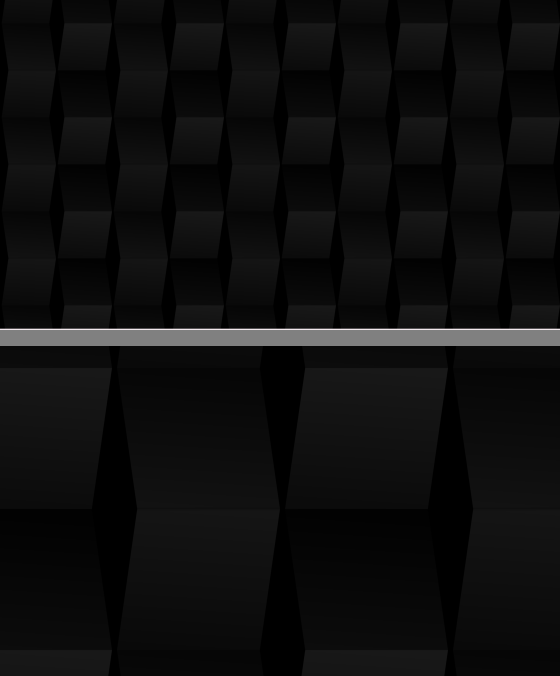
Top: the whole. Bottom: its middle third, enlarged.
A WebGL 1 fragment shader for this pattern:

```glsl
precision highp float;

uniform vec2 u_resolution;

#define COLUMNS 10.0
#define ROWS 3.51
#define ROW_PHASE 0.748
#define STRIP_WIDTH 0.85
#define LEFT_NEAR 0.15
#define LEFT_FAR 0.03
#define SEAM_WIDTH 0.006
#define SEAM_DEPTH 0.012
#define TILT 0.08
#define BORDER_HEIGHT 0.004
#define BORDER_COLOUR vec3(0.95, 0.91, 0.93)

// Grey of one face, running from its top edge to its bottom edge.
float faceGrey(float top, float bottom, float along) {
    return mix(top, bottom, clamp(along, 0.0, 1.0));
}

// Coverage of a folded strip whose edges lean left and right in turn.
float stripCoverage(float x, float fold, float pixel) {
    float left = mix(LEFT_FAR, LEFT_NEAR, fold);
    float inside = 0.5 * STRIP_WIDTH - abs(x - left - 0.5 * STRIP_WIDTH);
    return smoothstep(-0.7 * pixel, 0.7 * pixel, inside);
}

void main() {
    vec2 uv = gl_FragCoord.xy / u_resolution;
    float column = floor(uv.x * COLUMNS);
    float x = fract(uv.x * COLUMNS);
    float odd = mod(column, 2.0);
    vec2 pixel = vec2(COLUMNS, ROWS) / u_resolution;

    // Neighbouring strips are offset by half a fold, measured downwards.
    float t = fract((1.0 - uv.y) * ROWS - ROW_PHASE + 0.5 * odd);
    float fold = abs(2.0 * t - 1.0);

    // Position down the lit face and down the shaded face below it.
    float tilt = TILT * (0.5 - x);
    float litAlong = 2.0 * (fract(t + 0.25) - 0.25);
    float shadeAlong = 2.0 * (fract(t - 0.25) - 0.25) + tilt;

    float lit = faceGrey(mix(0.082, 0.094, odd), mix(0.036, 0.042, odd), litAlong + tilt);
    float shaded = faceGrey(mix(0.022, 0.006, odd), mix(0.070, 0.046, odd), shadeAlong);
    float onLit = smoothstep(-0.7 * pixel.y, 0.7 * pixel.y, 0.5 * (0.5 - abs(litAlong - 0.5)));
    float grey = mix(shaded, lit, onLit);

    // Thin crease along the upper edge of the lit faces in even strips.
    float crease = 0.5 * (1.0 - fold);
    grey -= SEAM_DEPTH * (1.0 - odd) * (1.0 - smoothstep(0.0, SEAM_WIDTH + pixel.y, crease));

    // Black gaps between the strips.
    vec3 colour = vec3(grey * stripCoverage(x, fold, pixel.x));

    // Pale border along the lower edge of the canvas.
    float border = clamp((BORDER_HEIGHT - uv.y) * u_resolution.y + 0.5, 0.0, 1.0);
    gl_FragColor = vec4(mix(colour, BORDER_COLOUR, border), 1.0);
}
```
